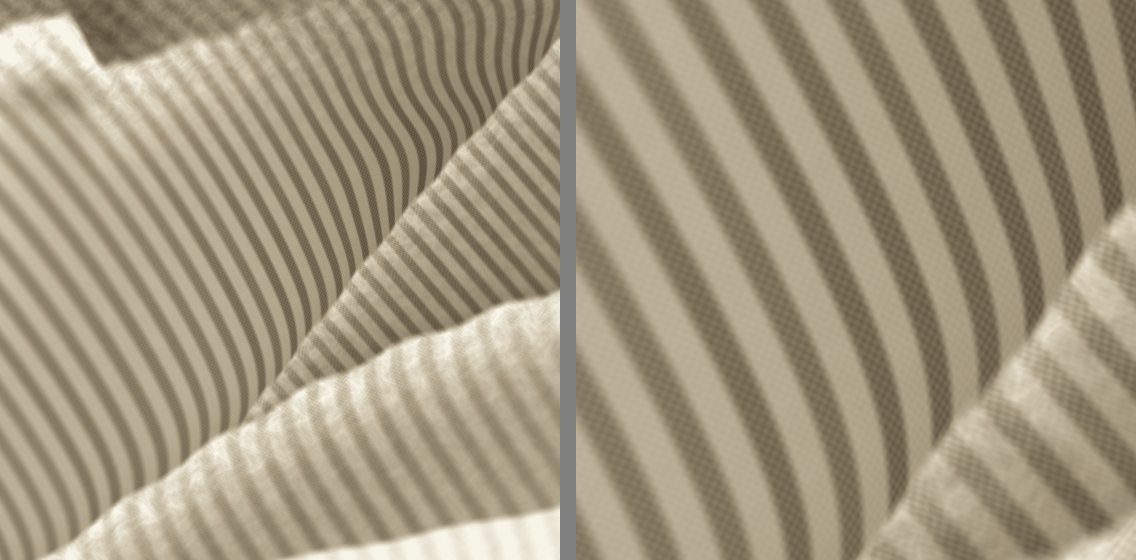
Left: the whole. Right: its middle third, enlarged.
A WebGL 2 fragment shader for this texture:

```glsl
#version 300 es
precision highp float;
// Draped striped linen: overlapping folds, each with its own bent stripe phase.
// Every fold is bounded by a curve y = f(x); light falls off from its crest,
// and cellular noise, thread weave and soft focus give the cloth its surface.
uniform vec2 u_resolution;
out vec4 outColor;

const vec3 SHADOW = vec3(0.36, 0.31, 0.24);
const vec3 LINEN = vec3(0.64, 0.59, 0.49);
const vec3 CREAM = vec3(0.82, 0.78, 0.69);
const vec3 GLOW = vec3(0.97, 0.96, 0.91);
const float TAU = 6.2831853;
const float STRIPE_HALF = 0.22;   // half stripe width, in repeats
const float STRIPE_DEPTH = 0.32;  // darkening by a stripe
const float THREADS = 6.0;        // threads in one repeat
const float WEFT = 135.0;         // threads across the canvas
const float CRINKLE = 0.14;       // wrinkle strength at a crest
const vec2 FOCUS_SIZE = vec2(0.30, 0.55);  // sharp area, across and along its diagonal
const float RIGHT_REPEATS = 21.0;   // stripes across the canvas on each fold
const float MIDDLE_REPEATS = 15.5;
const float FRONT_REPEATS = 17.0;

vec2 hash2(vec2 cell) {
    vec2 q = vec2(dot(cell, vec2(127.1, 311.7)), dot(cell, vec2(269.5, 183.3)));
    return fract(sin(q) * 43758.5);
}

// Distance to the nearest scattered point
float cellular(vec2 p) {
    vec2 base = floor(p);
    float nearest = 2.0;
    for (int j = -1; j <= 1; j++)
    for (int i = -1; i <= 1; i++) {
        vec2 cell = base + vec2(i, j);
        nearest = min(nearest, length(cell + hash2(cell) - p));
    }
    return nearest;
}

float wrinkles(vec2 p) {
    vec2 q = p + 0.008 * sin(p.yx * vec2(61.0, 47.0)) + 0.004 * sin(p.yx * 139.0);
    float coarse = cellular(mat2(0.8, -0.6, 0.6, 0.8) * q * vec2(24.0, 38.0));
    return coarse + 0.5 * cellular(q * 80.0) + 0.3 * cellular(q * 170.0) - 0.88;
}

float focusAt(vec2 p) {
    vec2 offset = mat2(0.75, 0.66, -0.66, 0.75) * (p - vec2(0.66, 0.60)) / FOCUS_SIZE;
    return exp(-dot(offset, offset));
}

// Tone of striped cloth: dark stripes lie at whole values of phase
float cloth(vec2 p, float phase, float light, float contrast) {
    float sharp = focusAt(p);
    float soft = mix(0.20, 0.08, sharp);
    float off = abs(fract(phase + 0.5) - 0.5);
    float stripe = 1.0 - smoothstep(STRIPE_HALF - soft, STRIPE_HALF + soft, off);
    float variation = 0.93 + 0.14 * hash2(vec2(floor(phase + 0.5), 3.0)).x;
    float weave = sin(TAU * THREADS * phase) * sin(TAU * WEFT * (p.y - 0.3 * p.x));
    float depth = STRIPE_DEPTH * contrast * variation * mix(0.78, 1.1, sharp);
    return light * (1.0 - depth * stripe) + weave * sharp * mix(0.012, 0.04, stripe);
}

// Fold outlines
float backEdge(float x) {
    float bump = mix(0.945 + 0.3 * x, 0.875 + 0.3 * max(x - 0.18, 0.0), smoothstep(0.11, 0.19, x));
    return bump + 0.004 * sin(43.0 * x);
}
float rightEdge(float x) {
    return 0.40 + 1.2 * (x - 0.55) + 0.012 * sin(9.0 * (x - 0.55)) + 0.004 * sin(71.0 * x);
}
float middleEdge(float x) {
    return 0.017 + 0.52 * (x - 0.098) + 0.055 * sin(3.5 * (x - 0.098)) + 0.006 * sin(37.0 * x);
}
float frontEdge(float x) { return 0.193 * (x - 0.508) + 0.003 * sin(25.0 * x); }

float covers(float depth, float blur) { return smoothstep(-blur, blur, depth); }

vec3 linenColor(float tone) {
    vec3 c = mix(SHADOW, LINEN, clamp((tone - 0.36) / 0.28, 0.0, 1.0));
    c = mix(c, CREAM, clamp((tone - 0.64) / 0.18, 0.0, 1.0));
    return mix(c, GLOW, clamp((tone - 0.82) / 0.15, 0.0, 1.0));
}

void main() {
    vec2 p = gl_FragCoord.xy / u_resolution;
    float x = p.x, down = 1.0 - p.y;
    float crease = wrinkles(p) * CRINKLE;
    float back = backEdge(x) - p.y, right = rightEdge(x) - p.y;
    float middle = middleEdge(x) - p.y, front = frontEdge(x) - p.y;

    // Main cloth: fanned stripes that curl where they meet the folds
    float curl = exp(min(middle, 0.0) / 0.055) + 0.6 * exp(min(right, 0.0) / 0.055);
    float ripple = 0.014 * smoothstep(0.5, 0.9, x) * sin(27.0 * down + 5.0 * x);
    float s = x - (down - 0.333) * (0.85 - 0.6 * x) + 0.04 * curl + ripple;
    float crest = exp(-pow(max(back, 0.0) / 0.14, 2.0));
    float light = 0.735 - 0.15 * smoothstep(0.3, 0.95, x) - 0.05 * curl;
    light += crest * mix(0.25, 0.04, smoothstep(0.1, 0.6, x)) + crease * (0.08 + 0.8 * crest);
    light += 0.07 * exp(-x / 0.12) * smoothstep(0.2, 0.7, p.y);
    light -= 0.16 * exp(-pow(length((p - vec2(0.08, 0.83)) / vec2(0.13, 0.035)), 2.0));
    float fade = 1.0 - 0.75 * crest * (1.0 - 0.9 * x);
    float tone = cloth(p, 13.5 * s + 9.0 * s * max(s, 0.0) - 5.83, light, fade);

    // Shaded cloth behind the crest
    light = 0.63 - 0.17 * exp(-pow(length(p - vec2(0.18, 0.95)) / 0.09, 2.0)) + crease * 0.7;
    float hidden = cloth(p, 17.0 * (x - 1.1 * down), light, 0.55);
    tone = mix(tone, hidden, covers(-back, 0.014));

    // Right fold
    crest = exp(-max(right, 0.0) / 0.08);
    light = 0.66 + 0.21 * crest - 0.09 * exp(min(middle, 0.0) / 0.06) + crease * (0.3 + crest);
    float layer = cloth(p, RIGHT_REPEATS * (x - 0.85 * down), light, 1.0 - 0.65 * crest);
    tone = mix(tone, layer, covers(right, 0.008));

    // Middle fold
    crest = exp(-pow(max(middle, 0.0) / 0.12, 2.0));
    light = 0.70 + 0.25 * crest + crease * (0.3 + 0.6 * crest);
    float bend = 0.05 * exp(-max(middle, 0.0) / 0.06);
    fade = 0.85 - 0.5 * crest - 0.2 * smoothstep(0.7, 1.0, x);
    layer = cloth(p, MIDDLE_REPEATS * (x - 0.65 * down - bend), light, fade);
    tone = mix(tone, layer, covers(middle, 0.009));

    // Bright front fold
    layer = cloth(p, FRONT_REPEATS * (x - 0.3 * down), 0.98 + 0.2 * crease, 0.25);
    tone = mix(tone, layer, covers(front, 0.010));

    outColor = vec4(linenColor(tone), 1.0);
}
```
